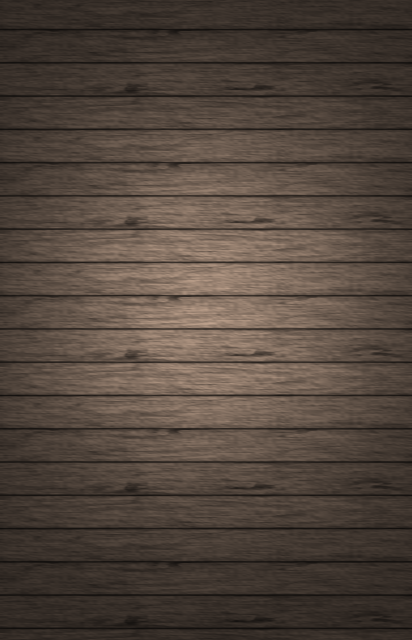
Give the GLSL for this texture, as a WebGL 2 fragment shader.

```glsl
#version 300 es
precision highp float;
// Horizontal weathered wood planks lit by a soft central glow with dark corners.
uniform vec2 u_resolution;
out vec4 fragColor;

// Lengths are fractions of the canvas height.
const float FIRST_SEAM = 0.0182;
const float PLANK_HEIGHT = 0.05198;
const float PLANK_KINDS = 4.0;
const float SEAM_HALF_WIDTH = 0.0008;
const float SEAM_DEPTH = 0.60;
const float SHADOW_REACH = 0.0026;
const float SHADOW_DEPTH = 0.24;
const vec2 GLOW_CENTRE = vec2(0.0, 0.525);
const vec2 GLOW_RADIUS = vec2(0.275, 0.30);
const float AMBIENT = 0.190;
const float GLOW_STRENGTH = 0.420;
const vec3 WOOD_TINT = vec3(1.0, 0.85, 0.74);
const float BAND_CONTRAST = 0.20;
const float FIBRE_CONTRAST = 0.46;
const float CRACK_DEPTH = 0.15;
const float STAIN_DEPTH = 0.40;
const float STAIN_SPACING = 0.20;

float hash(vec2 cell) {
  vec3 h = fract(cell.xyx * vec3(0.1031, 0.1030, 0.0973));
  h += dot(h, h.yzx + 33.33);
  return fract((h.x + h.y) * h.z);
}

float valueNoise(vec2 p) {
  vec2 cell = floor(p), f = fract(p);
  f = f * f * (3.0 - 2.0 * f);
  return mix(mix(hash(cell), hash(cell + vec2(1, 0)), f.x),
             mix(hash(cell + vec2(0, 1)), hash(cell + vec2(1, 1)), f.x), f.y);
}

// Slow waves that bend the grain along a plank.
float grainBend(float x, float kind) {
  return 0.0011 * sin(x * 13.0 + kind * 2.1)
       + 0.0005 * sin(x * 31.0 + kind * 4.7);
}

// Centred on zero: x holds broad bands, y holds fine fibres and grit.
vec2 grainLayers(vec2 p, float kind) {
  vec2 seed = vec2(kind * 37.0 + 90.0, kind * 53.0 + 20.0);
  float broad = valueNoise(p * vec2(6.0, 100.0) + seed);
  float medium = valueNoise(p * vec2(16.0, 230.0) + seed + 7.0);
  float fine = valueNoise(p * vec2(34.0, 520.0) + seed + 19.0);
  vec2 slanted = vec2(p.x, p.y + 0.12 * p.x);
  float grit = valueNoise(slanted * vec2(150.0, 500.0) + seed + 31.0);
  return vec2(0.55 * broad + 0.45 * medium, 0.55 * fine + 0.45 * grit) - 0.5;
}

// Thin continuous dark lines along the contours of stretched noise.
float cracks(vec2 p, float kind) {
  vec2 seed = vec2(kind * 11.0 + 140.0, kind * 29.0 + 70.0);
  float field = valueNoise(p * vec2(13.0, 150.0) + seed);
  float worn = valueNoise(p * vec2(24.0, 90.0) + seed + 41.0);
  float line = 1.0 - smoothstep(0.03, 0.14, abs(field - 0.5));
  return line * smoothstep(0.35, 0.7, worn);
}

// Nested arches of growth rings, opening along the plank.
float growthRings(vec2 p, float kind) {
  vec2 q = vec2((p.x + 0.08) * 0.09, p.y - 0.024);
  float radius = length(q) + 0.002 * valueNoise(p * vec2(16.0, 70.0) + kind);
  return sin(radius * 1100.0);
}

// Dark weathered patches: low on kind 0, along the top edge on kind 1.
float stains(vec2 p, float height, float kind) {
  if (kind > 1.5) return 0.0;
  bool low = kind < 0.5;
  float start = low ? -0.128 : -0.25;
  float level = low ? 0.24 : 0.95;
  float amount = 0.0;
  for (int i = 0; i < 3; i++) {
    vec2 centre = vec2(start + STAIN_SPACING * float(i), level);
    vec2 d = (vec2(p.x, height) - centre) / vec2(0.050, 0.17);
    float weight = (low || i == 1) ? 1.0 : 0.6;
    amount += weight * exp(-dot(d, d));
  }
  float torn = valueNoise(p * vec2(60.0, 330.0) + kind * 17.0 + 60.0);
  return amount * smoothstep(0.35, 0.7, torn);
}

void main() {
  vec2 p = (gl_FragCoord.xy - vec2(0.5 * u_resolution.x, 0.0)) / u_resolution.y;
  float pixel = 1.0 / u_resolution.y;

  // Plank layout
  float row = (p.y - FIRST_SEAM) / PLANK_HEIGHT;
  float plank = floor(row);
  float height = row - plank;
  float kind = mod(plank, PLANK_KINDS);
  vec2 bent = vec2(p.x, height * PLANK_HEIGHT + grainBend(p.x, kind));

  // Wood grain
  vec2 grain = grainLayers(bent, kind);
  float tone = 1.02 + BAND_CONTRAST * grain.x + FIBRE_CONTRAST * grain.y;
  tone += (kind > 2.5 ? 0.04 : 0.012) * growthRings(bent, kind);
  tone -= CRACK_DEPTH * cracks(bent, kind);
  tone -= STAIN_DEPTH * stains(bent, height, kind);
  tone *= 0.97 + 0.06 * hash(vec2(plank + 5.0, 3.0));

  // Straight seams with a soft shadow
  float seamDistance = abs(height - step(0.5, height)) * PLANK_HEIGHT;
  float seam = 1.0 - smoothstep(SEAM_HALF_WIDTH - 0.5 * pixel,
                                SEAM_HALF_WIDTH + pixel, seamDistance);
  float seamWear = 0.8 + 0.2 * valueNoise(vec2(p.x * 30.0 + 50.0, floor(row + 0.5) + 4.0));
  tone *= 1.0 - SHADOW_DEPTH * exp(-seamDistance / SHADOW_REACH);
  tone *= 1.0 - SEAM_DEPTH * seam * seamWear;

  // Central glow
  vec2 toGlow = (p - GLOW_CENTRE) / GLOW_RADIUS;
  float light = AMBIENT + GLOW_STRENGTH * exp(-dot(toGlow, toGlow));
  fragColor = vec4(clamp(WOOD_TINT * light * tone, 0.0, 1.0), 1.0);
}
```
